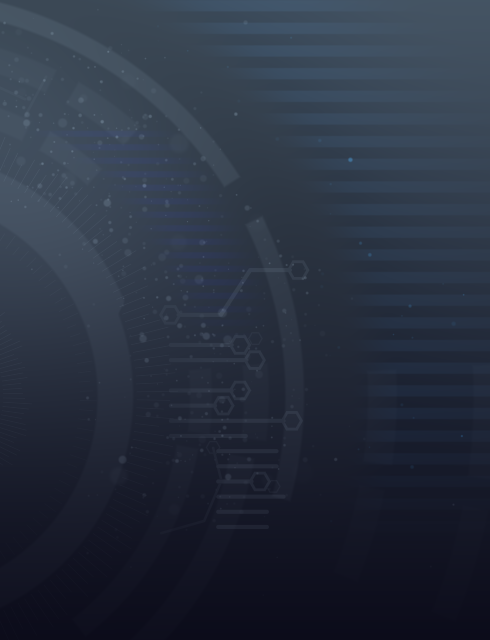
A WebGL 2 fragment shader for this background:

```glsl
#version 300 es
precision highp float;

uniform vec2 u_resolution;
out vec4 outColor;

#define HUB vec2(-0.160, 0.3815)
#define SKY vec3(0.268, 0.328, 0.388)
#define DEEP vec3(0.045, 0.046, 0.102)
#define HAZE vec3(0.85, 0.95, 1.0)
#define STRIPE_PITCH 0.0354
#define BLUE_PITCH 0.0211
#define ROW_PITCH 0.0237
#define WIRE_WIDTH 0.0032
#define WIRE_GAIN 0.055
#define DUST_GAIN 0.16
#define RING_SOFT 0.0028

const float ROW_END[12] = float[](.362, .385, .362, .336, .443, .384,
                                  .432, .432, .393, .443, .417, .417);

float pixel;

float hash(vec2 p) { return fract(sin(dot(p, vec2(127.1, 311.7))) * 43758.5); }

float fill(float d) { return clamp(0.5 - d / pixel, 0.0, 1.0); }

float segment(vec2 p, vec2 a, vec2 b) {
  vec2 ab = b - a;
  return length(p - a - ab * clamp(dot(p - a, ab) / dot(ab, ab), 0.0, 1.0));
}

float hexRing(vec2 p, float radius) {
  p = abs(p);
  return abs(max(p.y, dot(p, vec2(0.866, 0.5))) - radius);
}

// Part of a ring between two radii and two angles in degrees
float arc(float r, float deg, vec2 radii, vec2 span) {
  float radial = max(radii.x - r, r - radii.y);
  float sweep = max(span.x - deg, deg - span.y) * r * 0.01745;
  return 1.0 - smoothstep(-RING_SOFT, RING_SOFT, max(radial, sweep));
}

// Fine radial lines of uneven length
float ticks(float r, float deg, float stepDeg, vec2 radii) {
  float id = floor(deg / stepDeg);
  float d = abs(fract(deg / stepDeg) - 0.5) * stepDeg * 0.01745 * r - 0.0004;
  float reach = mix(radii.x, radii.y, 0.55 + 0.45 * hash(vec2(id, stepDeg)));
  return fill(max(d, max(radii.x - r, r - reach)));
}

// Horizontal bars, counted from the top
float bars(float y, float first, float pitch, float width) {
  float d = abs(fract((1.0 - y - first) / pitch + 0.5) - 0.5) * pitch;
  return 1.0 - smoothstep(width - 0.0015, width + 0.0015, d);
}

// Scattered discs that gather along the outer rings
float dust(vec2 p, float cell, float amount, float softness) {
  vec2 id = floor(p / cell);
  float h = hash(id + cell * 91.0);
  float radius = cell * mix(0.06, 0.23, h * h);
  vec2 shift = vec2(hash(id + 3.7), hash(id + 8.3)) - 0.5;
  vec2 c = (id + 0.5 + shift * 0.5) * cell;
  float orbit = (length(c - HUB) - 0.50) / 0.125;
  float density = exp(-orbit * orbit) * smoothstep(0.10, 0.32, c.y);
  float shown = step(hash(id + 17.1), amount * density);
  float edge = pixel * 0.7 + radius * softness;
  float disc = 1.0 - smoothstep(radius - edge, radius + edge, length(p - c));
  return disc * shown * mix(0.2, 1.0, pow(hash(id + 29.0), 2.0));
}

float circuit(vec2 p) {
  float d = 1.0;
  float rings = 1.0;
  for (int i = 0; i < 12; i++) {
    // One row is left empty below the second trace
    float row = float(i) + step(1.5, float(i));
    float y = 0.461 - row * ROW_PITCH;
    float start = i < 6 ? 0.267 : 0.341;
    d = min(d, segment(p, vec2(start, y), vec2(ROW_END[i], y)));
    if (i < 5 || i == 8) rings = min(rings, hexRing(p - vec2(ROW_END[i] + 0.013, y), 0.0130));
  }
  // Bent upper trace and its two sockets
  d = min(d, segment(p, vec2(.279, .508), vec2(.345, .508)));
  d = min(d, segment(p, vec2(.345, .508), vec2(.391, .578)));
  d = min(d, segment(p, vec2(.391, .578), vec2(.453, .578)));
  rings = min(rings, hexRing(p - vec2(.466, .578), 0.0130));
  rings = min(rings, hexRing(p - vec2(.266, .508), 0.0130));
  // Branches at the lower left and upper left
  float thin = segment(p, vec2(.333, .300), vec2(.346, .249));
  thin = min(thin, segment(p, vec2(.346, .249), vec2(.319, .186)));
  thin = min(thin, segment(p, vec2(.319, .186), vec2(.252, .167)));
  thin = min(thin, segment(p, vec2(.072, .880), vec2(.039, .818)));
  thin = min(thin, segment(p, vec2(.039, .845), vec2(-.02, .872)));
  float small = min(hexRing(p - vec2(.399, .471), .009), hexRing(p - vec2(.427, .240), .009));
  small = min(small, hexRing(p - vec2(.333, .301), .009));
  float body = max(fill(d - WIRE_WIDTH), fill(rings - 0.0022));
  return max(body, 0.6 * max(fill(thin - 0.002), fill(small - 0.001)));
}

void main() {
  pixel = 1.0 / u_resolution.y;
  vec2 p = gl_FragCoord.xy * pixel;
  float r = length(p - HUB);
  float deg = degrees(atan(p.y - HUB.y, p.x - HUB.x));
  float light = smoothstep(-0.05, 0.75, p.y);

  // Vertical fade, haze at the left, shaded belt outside the rings
  vec3 col = mix(DEEP, SKY, mix(p.y, smoothstep(0.0, 1.0, p.y), 0.4));
  vec2 g = (p - vec2(0.02, 0.62)) / vec2(0.27, 0.26);
  col += 0.05 * HAZE * exp(-dot(g, g));
  float belt = (r - 0.66) / 0.14;
  col *= 1.0 - 0.15 * exp(-belt * belt) * smoothstep(0.25, 0.7, p.y);

  // Wide stripes at the right, narrow blue ones between the rings
  float fade = 1.0 - smoothstep(0.42, 0.68 + 0.9 * (1.0 - p.y), p.x);
  fade *= smoothstep(0.70, 0.79, r) * smoothstep(0.12, 0.40, p.y);
  float wide = bars(p.y, 0.0443, STRIPE_PITCH, 0.0088);
  col += fade * mix(vec3(-0.022, -0.020, -0.016), vec3(-0.004, 0.018, 0.042), wide);
  float lane = smoothstep(0.45, 0.51, r) * (1.0 - smoothstep(0.53, 0.61, r));
  lane *= smoothstep(0.44, 0.58, p.y) * (1.0 - smoothstep(0.79, 0.81, p.y));
  col += lane * bars(p.y, 0.209, BLUE_PITCH, 0.0048) * vec3(0.0, 0.002, 0.05);

  // Gear, rings and broken arcs
  float gearEdge = 0.368 + 0.016 * smoothstep(20.0, 23.0, deg);
  float rings = 0.8 * arc(r, deg, vec2(.3125, gearEdge), vec2(-90, 90));
  rings += 1.1 * arc(r, deg, vec2(.606, .635), vec2(32.6, 90));
  rings += arc(r, deg, vec2(.606, .635), vec2(-15, 26.2));
  for (int i = 0; i < 2; i++) {
    vec2 radii = i == 0 ? vec2(.443, .477) : vec2(.527, .566);
    rings += 0.5 * arc(r, deg, radii, vec2(48, 60));
    rings += 0.4 * arc(r, deg, radii, vec2(64, 80));
    rings += 0.45 * arc(r, deg, radii + 0.014, vec2(-7, 5));
    rings += 0.6 * arc(r, deg, radii, vec2(-52, -10));
    float outer = 0.735 + 0.165 * float(i);
    rings += 0.4 * arc(r, deg, vec2(outer, outer + 0.045), vec2(-8, 3));
    rings += 0.3 * arc(r, deg, vec2(outer, outer + 0.04), vec2(-22, -11));
  }
  col += rings * HAZE * mix(0.018, 0.048, light);
  float lines = ticks(r, deg, 1.9, vec2(.374, .438)) + ticks(r, deg, 2.3, vec2(.165, .212));
  lines += 0.6 * ticks(r, deg, 2.9, vec2(.285, .312));
  col += lines * HAZE * mix(0.015, 0.048, light);

  // Traces and floating dust
  col += circuit(p) * HAZE * WIRE_GAIN * mix(0.6, 1.0, smoothstep(0.25, 0.36, p.x));
  float specks = dust(p, 0.018, 0.30, 0.2) + 0.8 * dust(p + 0.007, 0.031, 0.42, 0.15);
  specks += 0.28 * dust(p, 0.075, 0.40, 0.25) + 0.9 * dust(p, 0.011, 0.22, 0.15);
  col += specks * DUST_GAIN * HAZE * mix(0.5, 1.0, light);
  float sparks = dust(p - vec2(0.22, 0.02), 0.016, 0.10, 0.2) * smoothstep(0.66, 0.75, r);
  col += sparks * vec3(0.05, 0.18, 0.26);

  outColor = vec4(clamp(col, 0.0, 1.0), 1.0);
}
```
